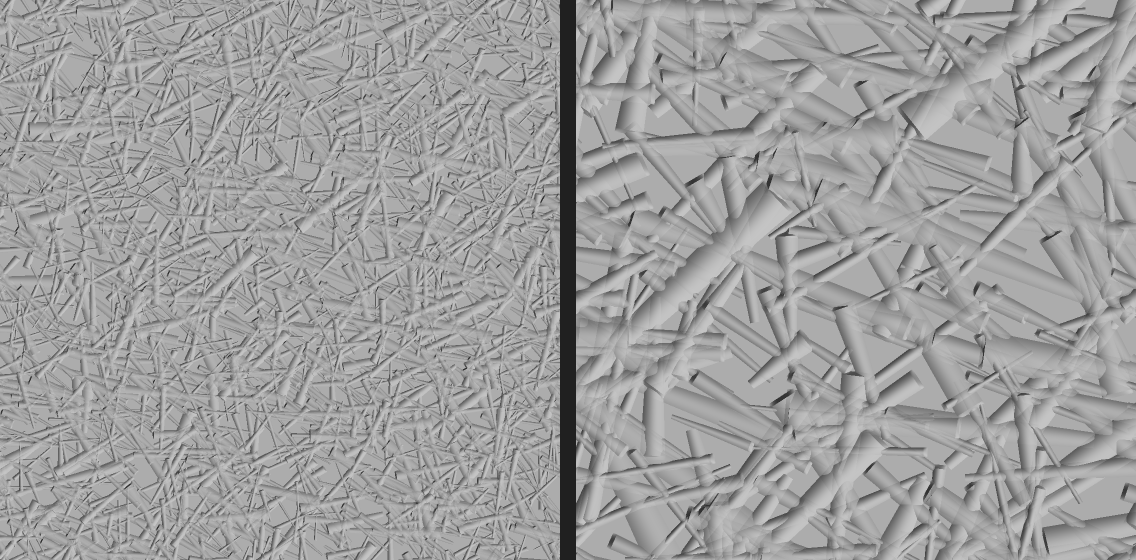
Left: the whole. Right: its middle third, enlarged.
Write a WebGL 2 fragment shader that draws this texture map.

```glsl
#version 300 es
precision highp float;

#define NEEDLES_PER_CELL 4
#define COARSEST_CELLS 9.0
#define LAYER_RATIO 1.3
#define RELIEF 0.45
#define LIFT 0.002
#define BEVEL 0.0024
#define TAPER 0.62
#define GRAIN_ANGLE -0.5
#define GRAIN_PULL 0.25
#define SHOW_THROUGH 0.16
#define AMBIENT 0.2
#define DIFFUSE 0.57

uniform vec2 u_resolution;
out vec4 fragColor;

const float TAU = 6.2831853;
const vec3 LIGHT = vec3(0.457, -0.320, 0.830);

vec4 hash4(vec3 seed) {
    vec4 q = fract(seed.xyzx * vec4(0.1031, 0.1030, 0.0973, 0.1099));
    q += dot(q, q.wzxy + 33.33);
    return fract((q.xxyz + q.yzzw) * q.zywx);
}

// Adds one needle: top keeps the highest slope (xy) and its rank (z)
void addNeedle(vec2 offset, float scale, vec4 rnd, float layerRank,
               inout vec3 top, inout vec2 slopeSum) {
    float len = scale * mix(0.65, 1.9, rnd.x);
    if (dot(offset, offset) > 0.27 * len * len) return;

    // Uniform directions, drawn gently toward the grain
    float angle = TAU * rnd.y;
    angle -= GRAIN_PULL * sin(2.0 * (angle - GRAIN_ANGLE));
    vec2 along = vec2(cos(angle), sin(angle));
    vec2 across = vec2(-along.y, along.x);
    float u = dot(offset, along) + 0.5 * len;
    float v = dot(offset, across);
    if (u < 0.0 || u > len) return;

    // Rounded section that narrows and sinks toward the tail
    float baseWidth = scale * mix(0.038, 0.118, rnd.z);
    float width = baseWidth * (1.0 - TAPER * u / len);
    float section = 1.0 - v * v / (width * width);
    if (section < 0.0) return;
    float depth = RELIEF * sqrt(baseWidth * 0.01);
    float ramp = min(u / BEVEL, 1.0) * (1.0 - TAPER * u / len);
    float rampSlope = u < BEVEL ? 1.0 / BEVEL : -TAPER / len;

    vec2 slope = depth * (section * rampSlope * along
                        - 2.0 * v / (width * width) * ramp * across);
    float rank = depth * section * ramp + LIFT * (rnd.w + layerRank);
    slopeSum += slope;
    if (rank > top.z) top = vec3(slope, rank);
}

// Slope of the heap of needles, coarse to fine layers
vec2 heapSlope(vec2 p) {
    vec3 top = vec3(0.0);
    vec2 slopeSum = vec2(0.0);
    float cells = COARSEST_CELLS;
    for (int layer = 0; layer < 3; layer++) {
        vec2 grid = p * cells;
        vec2 home = floor(grid);
        for (int y = -1; y <= 1; y++)
        for (int x = -1; x <= 1; x++)
        for (int i = 0; i < NEEDLES_PER_CELL; i++) {
            vec2 cell = home + vec2(x, y);
            vec3 seed = vec3(cell + 17.0, float(layer * 16 + i) + 3.0);
            vec2 center = cell + hash4(seed).xy;
            vec2 offset = (grid - center) / cells;
            vec4 rnd = hash4(seed + 71.7);
            addNeedle(offset, 1.0 / cells, rnd, 0.25 * float(layer),
                      top, slopeSum);
        }
        cells *= LAYER_RATIO;
    }
    return mix(top.xy, slopeSum, SHOW_THROUGH);
}

float shade(vec2 slope) {
    vec3 normal = normalize(vec3(-slope, 1.0));
    return AMBIENT + DIFFUSE * max(dot(normal, LIGHT), 0.0);
}

void main() {
    // Four samples per pixel smooth the edges
    float gray = 0.0;
    for (int s = 0; s < 4; s++) {
        vec2 jitter = vec2(s % 2, s / 2) * 0.5 - 0.25;
        vec2 p = (gl_FragCoord.xy + jitter) / u_resolution.y;
        gray += 0.25 * shade(heapSlope(p));
    }
    fragColor = vec4(vec3(gray), 1.0);
}
```
